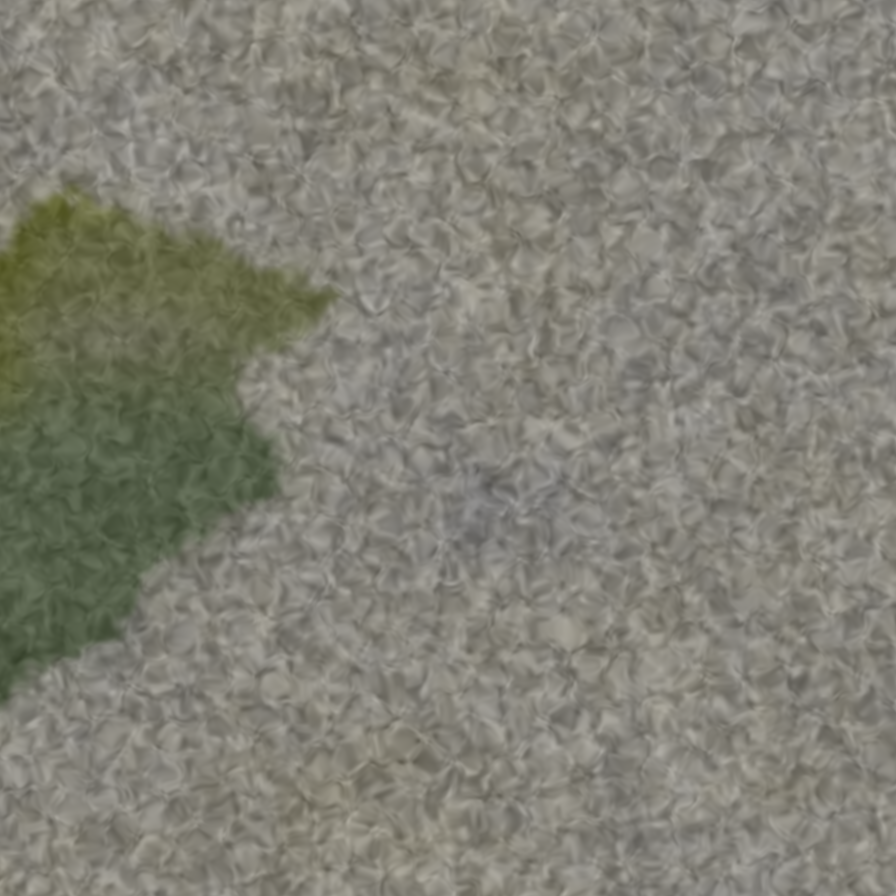
This texture is drawn by a Shadertoy shader. Its source:

```glsl
// Speckled grey granite with a soft mossy green stain at the left edge.
#define GRAIN_SCALE 88.0
#define GRAIN_CONTRAST 0.34
#define TINT_AMOUNT 0.030
#define EDGE_SOFTNESS 0.020
#define EDGE_ROUGHNESS 0.040
#define STONE vec3(0.530, 0.520, 0.488)
#define MOSS_GREEN vec3(0.325, 0.370, 0.280)
#define MOSS_OLIVE vec3(0.390, 0.400, 0.265)
#define MOSS_YELLOW vec3(0.355, 0.370, 0.150)

const int CORNERS = 18;
const vec2 stain[CORNERS] = vec2[](
    vec2(-0.10, 0.70), vec2(0.00, 0.735), vec2(0.06, 0.785), vec2(0.115, 0.775),
    vec2(0.20, 0.742), vec2(0.28, 0.712), vec2(0.378, 0.670), vec2(0.33, 0.622),
    vec2(0.275, 0.592), vec2(0.265, 0.555), vec2(0.312, 0.51), vec2(0.317, 0.452),
    vec2(0.245, 0.42), vec2(0.17, 0.345), vec2(0.13, 0.288), vec2(0.04, 0.25),
    vec2(0.00, 0.205), vec2(-0.10, 0.15));

// Integer hash of a lattice cell, from 0 to 1
float hash(vec2 cell) {
    uvec2 q = uvec2(ivec2(cell)) * uvec2(1597u, 3812u) + uvec2(911u, 357u);
    uint h = (q.x ^ (q.y * 40503u)) * 73129u;
    h ^= h >> 15;
    h *= 51749u;
    h ^= h >> 13;
    h *= 92821u;
    h ^= h >> 16;
    return float(h & 65535u) / 65535.0;
}

float noise(vec2 p) {
    vec2 i = floor(p), f = fract(p);
    f = f * f * (3.0 - 2.0 * f);
    return mix(mix(hash(i), hash(i + vec2(1, 0)), f.x),
               mix(hash(i + vec2(0, 1)), hash(i + vec2(1, 1)), f.x), f.y);
}

// Signed distance to the stain outline, negative inside
float stainDistance(vec2 p) {
    float d = 10.0, side = 1.0;
    for (int i = 0, j = CORNERS - 1; i < CORNERS; j = i, i++) {
        vec2 e = stain[j] - stain[i], w = p - stain[i];
        vec2 b = w - e * clamp(dot(w, e) / dot(e, e), 0.0, 1.0);
        d = min(d, dot(b, b));
        bvec3 c = bvec3(p.y >= stain[i].y, p.y < stain[j].y, e.x * w.y > e.y * w.x);
        if (all(c) || all(not(c))) side = -side;
    }
    return side * sqrt(d);
}

// Round falloff around a centre
float spot(vec2 p, vec2 centre, vec2 radius) {
    vec2 q = (p - centre) / radius;
    return exp(-dot(q, q));
}

// Crystals: rotated, bent octaves centred on zero
float grain(vec2 p) {
    vec2 q = mat2(0.8, 0.6, -0.6, 0.8) * p * GRAIN_SCALE;
    q += 1.1 * vec2(noise(q * 0.6 + 17.0), noise(q * 0.6 + 71.0));
    float coarse = noise(q);
    float fine = noise(mat2(0.6, -0.8, 0.8, 0.6) * q * 1.75 + 31.0);
    float broad = noise(q * 0.45 + 53.0);
    return coarse * 0.52 + fine * 0.33 + broad * 0.15 - 0.5;
}

void mainImage(out vec4 fragColor, in vec2 fragCoord) {
    vec2 p = fragCoord / iResolution.xy;
    float speckle = grain(p);

    // Stone with faint warm and cool mottling
    float mottle = noise(p * 7.0 + 9.0) * 0.5 + noise(p * 34.0 + 3.0) * 0.5 - 0.5;
    float warm = spot(p, vec2(0.46, 0.92), vec2(0.20, 0.10))
               + spot(p, vec2(0.40, 0.07), vec2(0.25, 0.10))
               - spot(p, vec2(0.54, 0.43), vec2(0.14, 0.08));
    vec3 color = STONE + GRAIN_CONTRAST * speckle;
    color += TINT_AMOUNT * (mottle + 0.35 * warm) * vec3(0.6, 0.3, -1.0);
    color += 0.035 * (noise(p * 13.0 + 41.0) - 0.5);
    color -= 0.025 * spot(p, vec2(0.54, 0.43), vec2(0.12, 0.07));

    // Stain body: olive above, green below, yellow along the upper left
    vec3 moss = mix(MOSS_GREEN, MOSS_OLIVE, smoothstep(0.48, 0.68, p.y));
    float yellow = spot(p, vec2(0.08, 0.77), vec2(0.055, 0.025))
                 + spot(p, vec2(0.0, 0.72), vec2(0.05, 0.05))
                 + 0.7 * spot(p, vec2(0.0, 0.60), vec2(0.035, 0.07));
    moss = mix(moss, MOSS_YELLOW, clamp(yellow, 0.0, 1.0) * 0.85);
    moss = mix(moss, vec3(0.43, 0.43, 0.36), 0.7 * spot(p, vec2(0.14, 0.625), vec2(0.10, 0.035)));
    moss -= 0.05 * spot(p, vec2(0.0, 0.24), vec2(0.05, 0.06));
    moss -= 0.03 * spot(p, vec2(0.35, 0.67), vec2(0.04, 0.03));
    moss += GRAIN_CONTRAST * 0.60 * speckle + 0.03 * mottle;

    // Ragged, soft outline with a thin veil outside it
    float rough = noise(p * 24.0 + 5.0) * 0.5 + noise(p * 62.0 + 8.0) * 0.5 - 0.5;
    float d = stainDistance(p) + EDGE_ROUGHNESS * rough;
    float cover = 1.0 - smoothstep(-EDGE_SOFTNESS, EDGE_SOFTNESS * 0.7, d);
    cover = max(cover * 0.96, 0.14 * (1.0 - smoothstep(0.0, 0.05, d)));
    color = mix(color, moss, cover);

    fragColor = vec4(clamp(color, 0.0, 1.0), 1.0);
}
```
